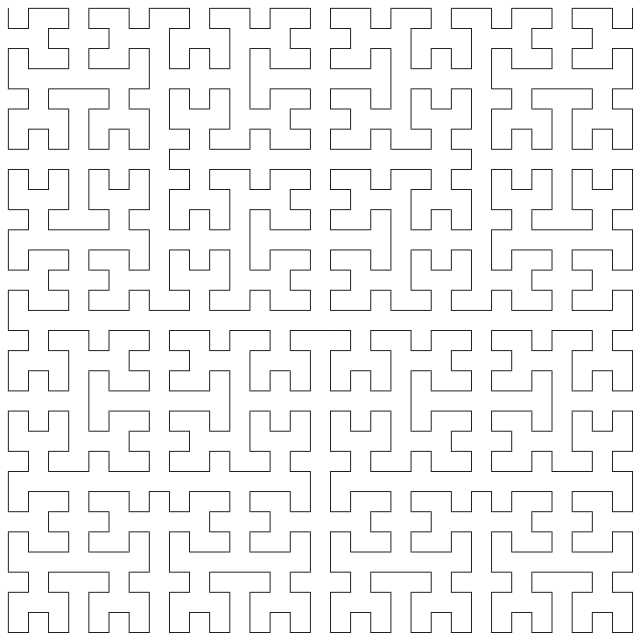
A Shadertoy shader for this pattern:

```glsl
// Fifth-order Hilbert curve: one thin black line folded through a 32 by 32 grid on white.

const int ORDER = 5;
const float STEP = 23.0 / 731.0;       // spacing of grid points
const float MARGIN = 9.5 / 731.0;      // first grid point from left and top
const float LINE_WIDTH = 1.0 / 731.0;
const vec3 PAPER = vec3(1.0);
const vec3 INK = vec3(0.0);

// Position of a grid point along the curve
int hilbertIndex(ivec2 point, int order) {
    int index = 0;
    for (int s = 1 << (order - 1); s > 0; s >>= 1) {
        ivec2 quadrant = ivec2((point.x & s) != 0, (point.y & s) != 0);
        index += s * s * ((3 * quadrant.x) ^ quadrant.y);
        if (quadrant.y == 0) {
            if (quadrant.x == 1) point ^= ivec2(s - 1);
            point = point.yx;
        }
    }
    return index;
}

// Share of a square pixel covered by an axis-aligned box
float boxCoverage(vec2 p, vec2 boxMin, vec2 boxMax, float pixel) {
    vec2 overlap = min(p + 0.5 * pixel, boxMax) - max(p - 0.5 * pixel, boxMin);
    overlap = clamp(overlap / pixel, 0.0, 1.0);
    return overlap.x * overlap.y;
}

// Coverage by the curve edges that meet at the nearest grid point
float curveCoverage(vec2 p, int order, float halfWidth, float pixel) {
    int last = (1 << order) - 1;
    ivec2 node = clamp(ivec2(floor(p + 0.5)), ivec2(0), ivec2(last));
    int index = hilbertIndex(node, order);
    float coverage = 0.0;
    ivec2 direction = ivec2(1, 0);
    for (int i = 0; i < 4; i++) {
        ivec2 next = node + direction;
        bool inside = next == clamp(next, ivec2(0), ivec2(last));
        if (inside && abs(hilbertIndex(next, order) - index) == 1) {
            vec2 low = vec2(min(node, next)) - halfWidth;
            vec2 high = vec2(max(node, next)) + halfWidth;
            coverage = max(coverage, boxCoverage(p, low, high, pixel));
        }
        direction = ivec2(-direction.y, direction.x);
    }
    return coverage;
}

void mainImage(out vec4 fragColor, in vec2 fragCoord) {
    // Square canvas units, with y running down from the top
    float side = min(iResolution.x, iResolution.y);
    vec2 uv = (fragCoord - 0.5 * iResolution.xy) / side + 0.5;
    uv.y = 1.0 - uv.y;

    // Grid units
    vec2 p = (uv - MARGIN) / STEP;
    float pixel = 1.0 / (side * STEP);
    float line = curveCoverage(p, ORDER, 0.5 * LINE_WIDTH / STEP, pixel);

    fragColor = vec4(mix(PAPER, INK, line), 1.0);
}
```
